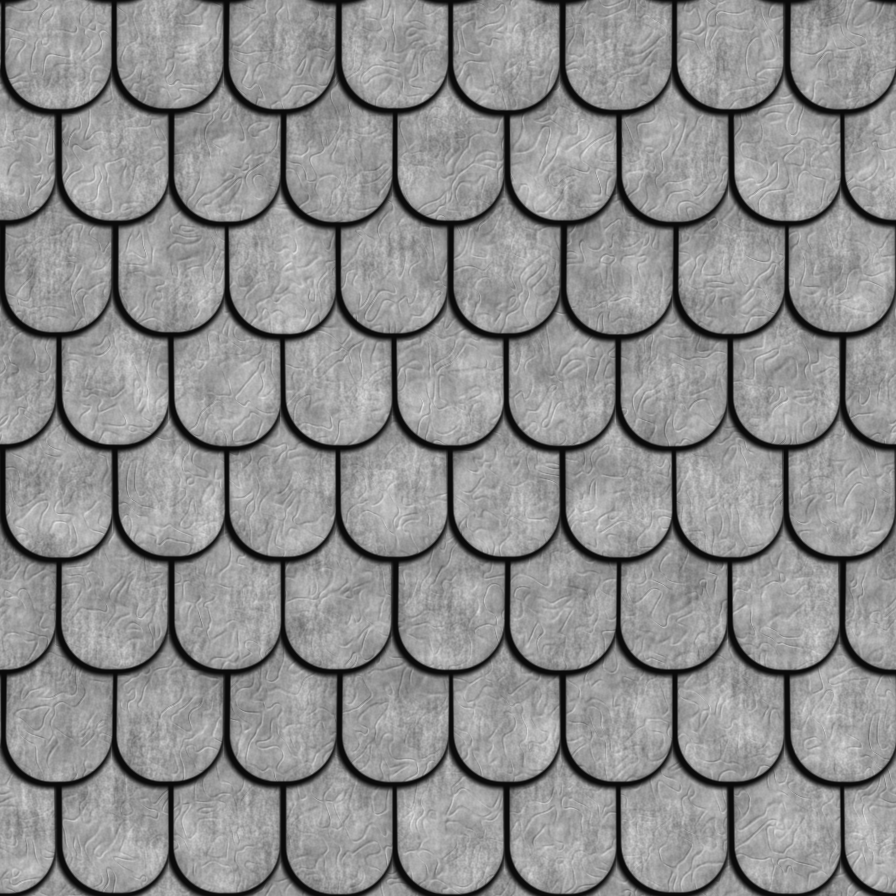
Give the GLSL for this pattern, as a three.js fragment shader.

```glsl
varying vec2 vUv;

vec2 hash2(vec2 c) {
  c = vec2(dot(c, vec2(127.1, 311.7)), dot(c, vec2(269.5, 183.3)));
  return fract(sin(c) * 43758.5);
}

float corner(vec2 cell, vec2 f, vec2 o) {
  float angle = 6.2832 * hash2(cell + o).x;
  return dot(vec2(cos(angle), sin(angle)), f - o);
}

float gradientNoise(vec2 p) {
  vec2 c = floor(p), f = p - c;
  vec2 u = f * f * f * (f * (f * 6.0 - 15.0) + 10.0);
  return mix(mix(corner(c, f, vec2(0, 0)), corner(c, f, vec2(1, 0)), u.x),
             mix(corner(c, f, vec2(0, 1)), corner(c, f, vec2(1, 1)), u.x), u.y);
}

float fbm(vec2 p) {
  float sum = 0.0, amp = 1.0;
  for (int i = 0; i < 5; i++) {
    sum += amp * gradientNoise(p);
    p = p * 2.03 + 7.3;
    amp *= 0.6;
  }
  return sum;
}

// Shingle of a row at p: xy = position from its bottom centre, zw = wrapped random seed
vec4 shingleAt(vec2 p, float row) {
  float x = p.x - 0.025 - 0.5 * mod(row + 1.0, 2.0);
  float column = floor(x);
  vec2 seed = hash2(floor(mod(vec2(column, row) + 0.5, 8.0)) + 3.0);
  vec2 q = vec2(x - column - 0.5, p.y - row - 0.025);
  q.x += (seed.x - 0.5) * 0.018 + (seed.y - 0.5) * 0.03 * (q.y - 0.5);
  q.y += (fract(seed.x * 17.0) - 0.5) * 0.02 + (seed.y - 0.5) * 0.03 * q.x;
  return vec4(q, seed);
}

// Straight sides, rounded foot, open at the top
float shingleDistance(vec2 q) {
  vec2 v = vec2(abs(q.x) - 0.045, 0.43 - q.y);
  return length(max(v, 0.0)) + min(max(v.x, v.y), 0.0) - 0.43;
}

// Height of the wrinkled creases
float creases(vec2 s) {
  vec2 warp = vec2(gradientNoise(s * 4.0), gradientNoise(s * 4.0 + 9.0));
  float n = gradientNoise((s + 0.16 * warp) * vec2(7.0, 6.0));
  return smoothstep(0.0, 0.14, abs(n)) + 0.8 * gradientNoise(s * vec2(17.0, 14.0) + 2.0 * warp);
}

// Weathered grey stone
float slate(vec2 q, vec2 seed) {
  vec2 s = q + seed * 40.0;
  float cloud = fbm(s * 2.6);
  float streak = gradientNoise(s * vec2(19.0, 2.5));
  float grain = gradientNoise(s * vec2(34.0, 20.0)) + 0.7 * gradientNoise(s * 47.0);
  float relief = creases(s + vec2(-0.011, 0.013)) - creases(s);
  float worn = smoothstep(-0.2, 0.35, gradientNoise(s * 2.2 + 5.0));
  return 0.635 + 0.05 * (seed.y - 0.5) + 0.13 * cloud
       + (0.04 + 0.1 * worn) * streak
       + (0.05 + 0.06 * worn) * grain
       - (0.1 - 0.06 * worn) * relief;
}

void main() {
  vec2 p = vUv * 8.0;
  float shade = 0.6;

  // Overlapping rows, lowest layer first
  for (int layer = -1; layer <= 1; layer++) {
    float row = floor(p.y) + float(layer);
    vec4 tile = shingleAt(p, row);
    float d = shingleDistance(tile.xy);

    // Shadow cast down and to the left
    float ds = shingleDistance(shingleAt(p + vec2(0.024, 0.018), row).xy);
    shade *= 1.0 - 0.16 * exp(-8.0 * max(ds, 0.0));
    shade = mix(0.04, shade, smoothstep(0.01, 0.075, ds));

    // Stone face with a darkened rim
    float face = slate(tile.xy, tile.zw) * (1.0 - 0.22 * exp(40.0 * min(d, 0.0)));
    shade = mix(face, shade, smoothstep(-0.011, 0.011, d));
  }

  gl_FragColor = vec4(vec3(clamp(shade, 0.0, 1.0)), 1.0);
}
```
